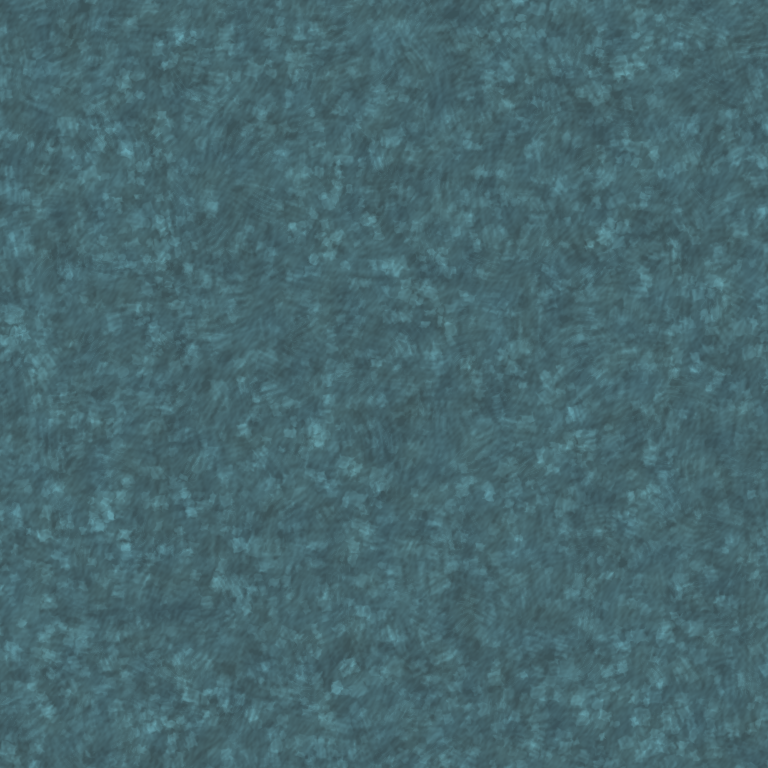
This texture is drawn by a WebGL 2 fragment shader. Its source:

```glsl
#version 300 es
precision highp float;

uniform vec2 u_resolution;
out vec4 fragColor;

const float TAU = 6.28319;

vec3 hash(vec2 cell, float seed) {
    uvec3 v = uvec3(ivec3(cell, seed)) * 1664525u + 1013904223u;
    v.x += v.y * v.z;
    v.y += v.z * v.x;
    v.z += v.x * v.y;
    v ^= v >> 16u;
    v.x += v.y * v.z;
    v.y += v.z * v.x;
    v.z += v.x * v.y;
    return vec3(v >> 8u) / 16777216.0;
}

vec2 rotate(vec2 p, float angle) {
    float c = cos(angle), s = sin(angle);
    return vec2(c * p.x + s * p.y, c * p.y - s * p.x);
}

float cornerSlope(vec2 cell, vec2 offset, float seed) {
    float angle = TAU * hash(cell, seed).x;
    return dot(vec2(cos(angle), sin(angle)), offset);
}

float gradientNoise(vec2 p, float seed) {
    vec2 i = floor(p), f = p - i;
    vec2 u = f * f * f * (f * (f * 6.0 - 15.0) + 10.0);
    vec2 e = vec2(1.0, 0.0);
    float low = mix(cornerSlope(i, f, seed), cornerSlope(i + e, f - e, seed), u.x);
    float high = mix(cornerSlope(i + e.yx, f - e.yx, seed), cornerSlope(i + 1.0, f - 1.0, seed), u.x);
    return mix(low, high, u.y);
}

float boxDistance(vec2 p, vec2 halfSize) {
    vec2 d = abs(p) - halfSize;
    return length(max(d, 0.0)) + min(max(d.x, d.y), 0.0);
}

// Scattered ragged squares of varying strength
float daubs(vec2 p, float scale, float seed, float pixel) {
    vec2 q = p * scale;
    vec2 cell = floor(q);
    vec2 ragged = 0.22 * vec2(gradientNoise(q * 3.2, seed + 1.0), gradientNoise(q * 3.2, seed + 2.0));
    float softness = 0.06 + 0.7 * scale * pixel;
    float cover = 0.0;
    for (int y = -1; y <= 1; y++) {
        for (int x = -1; x <= 1; x++) {
            vec2 id = cell + vec2(x, y);
            vec3 place = hash(id, seed + 3.0);
            vec3 shape = hash(id, seed + 4.0);
            vec2 d = rotate(q - id - place.xy + ragged, 0.9 * (shape.x - 0.5));
            float dist = boxDistance(d, mix(vec2(0.2), vec2(0.46), shape.yz));
            float strength = smoothstep(0.35, 1.0, place.z);
            cover = max(cover, strength * smoothstep(softness, -softness, dist));
        }
    }
    return cover;
}

// Overlapping brush marks, each with its own direction and bend
float bristles(vec2 p, float scale, vec2 grain, float spread, float seed) {
    vec2 q = p * scale;
    vec2 cell = floor(q);
    float sum = 0.0, power = 0.0001;
    for (int y = -1; y <= 1; y++) {
        for (int x = -1; x <= 1; x++) {
            vec2 id = cell + vec2(x, y);
            vec3 r = hash(id, seed);
            vec2 d = q - id - r.xy;
            float weight = smoothstep(1.0, 0.1, length(d));
            vec2 along = rotate(d, 0.85 + spread * (r.z - 0.5));
            along.y += 0.5 * (r.x - 0.5) * along.x * along.x;
            sum += weight * gradientNoise(along * grain + 37.0 * r.yz, seed + 1.0);
            power += weight * weight;
        }
    }
    return sum / sqrt(power);
}

void main() {
    float pixel = 1.0 / min(u_resolution.x, u_resolution.y);
    vec2 p = gl_FragCoord.xy * pixel;

    // Brushwork, broad and fine
    float broad = bristles(p, 15.0, vec2(2.2, 9.0), 2.4, 10.0);
    float fine = bristles(p, 24.0, vec2(1.6, 8.0), 2.8, 20.0);

    // Pale daubs gathered in loose clusters
    float pale = 0.0;
    for (int i = 0; i < 3; i++) {
        float layer = float(i);
        pale += daubs(p + 0.37 * layer, 35.0 + 15.0 * layer, 30.0 + 10.0 * layer, pixel);
    }
    pale *= 1.0 + 0.9 * gradientNoise(p * 8.0, 61.0) + 0.7 * fine;
    float dark = daubs(p, 42.0, 70.0, pixel);

    // Cloudy ground and fine grain
    float cloud = gradientNoise(p * 11.0, 81.0) + gradientNoise(p * 32.0, 82.0);
    float grain = gradientNoise(rotate(p, 0.9) * vec2(110.0, 230.0), 83.0);

    // Thin pale scratches
    float patchy = smoothstep(0.0, 0.4, gradientNoise(p * 19.0, 84.0));
    float scratch = patchy * smoothstep(0.09, 0.0, abs(fine - 0.12));

    float tone = -0.036 + 0.063 * pale - 0.032 * dark;
    tone += 0.055 * broad + 0.035 * fine + 0.042 * cloud + 0.04 * grain + 0.025 * scratch;

    vec3 color = vec3(0.286, 0.420, 0.448) + max(tone, -0.095) * vec3(0.57, 1.0, 1.07);
    color += vec3(0.010, 0.003, -0.010) * gradientNoise(p * 27.0, 85.0);
    fragColor = vec4(color, 1.0);
}
```
